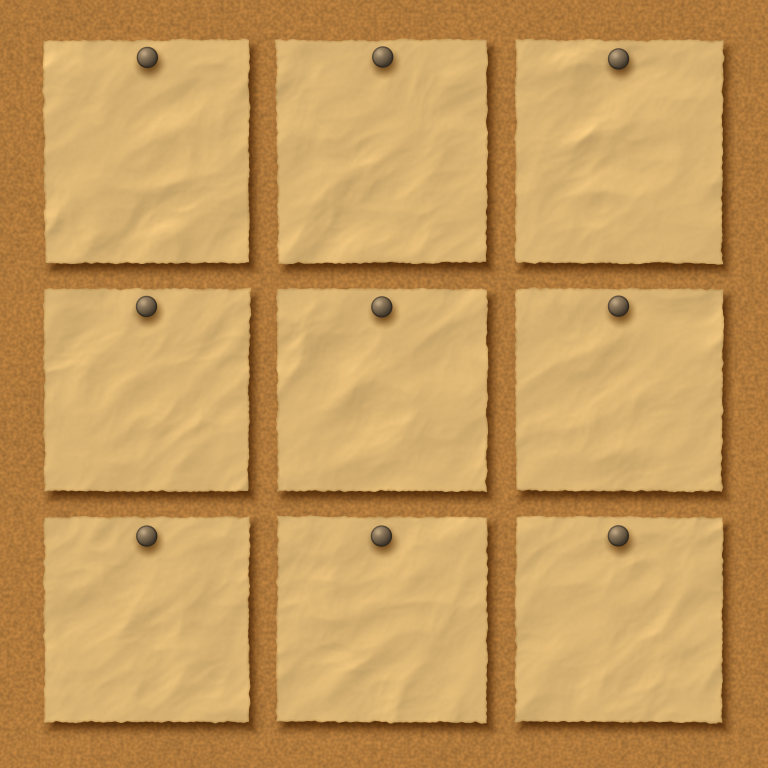
This pattern is drawn by a Shadertoy shader. Its source:

```glsl
// Nine crumpled paper sheets pinned in a three by three grid on a cork board.
// Sheets are rough-edged box distances with soft offset shadows; creases are
// ridged gradient noise lit from the upper left, and pins are shaded spheres.

const vec3 COLUMN_X = vec3(0.191, 0.4975, 0.806);
const vec3 COLUMN_HALF = vec3(0.1335, 0.1367, 0.1348);
const vec3 ROW_Y = vec3(0.1934, 0.4922, 0.8027);
const vec3 ROW_HALF = vec3(0.1335, 0.1318, 0.1452);
const vec3 CORK = vec3(0.685, 0.472, 0.232);
const vec3 PAPER = vec3(0.85, 0.70, 0.448);
const vec3 SHADOW_TINT = vec3(0.52, 0.42, 0.22);
const vec3 PIN_COLOR = vec3(0.53, 0.45, 0.34);
const vec2 SHADOW_SHIFT = vec2(0.007, -0.010);
const vec2 LIGHT_DIR = vec2(-0.6, 0.8);
const float PIN_RADIUS = 0.0138;
const float PIN_DROP = 0.0235;
const float CREASE_STRENGTH = 0.027;
const float CORK_GRAIN = 0.16;

vec2 hash2(vec2 p) {
    vec3 q = fract(p.xyx * vec3(0.1031, 0.1030, 0.0973));
    q += dot(q, q.yzx + 33.33);
    return fract((q.xx + q.yz) * q.zy);
}

float cornerSlope(vec2 cell, vec2 corner, vec2 f) {
    float angle = 6.2832 * hash2(cell + corner).x;
    return dot(vec2(cos(angle), sin(angle)), f - corner);
}

float gradientNoise(vec2 p) {
    vec2 cell = floor(p), f = p - cell;
    vec2 u = f * f * f * (f * (f * 6.0 - 15.0) + 10.0);
    vec2 e = vec2(1.0, 0.0);
    return mix(mix(cornerSlope(cell, e.yy, f), cornerSlope(cell, e.xy, f), u.x),
               mix(cornerSlope(cell, e.yx, f), cornerSlope(cell, e.xx, f), u.x), u.y);
}

float boxDistance(vec2 p, vec2 halfSize) {
    vec2 d = abs(p) - halfSize;
    return length(max(d, 0.0)) + min(max(d.x, d.y), 0.0);
}

// Folded height: softened ridges, stretched along the rising diagonal
float creaseHeight(vec2 p) {
    vec2 q = mat2(0.8, -0.6, 0.6, 0.8) * p;
    q.y *= 1.6;
    q += 0.025 * vec2(gradientNoise(p * 12.0), gradientNoise(p * 12.0 + 31.0));
    float height = 0.0, frequency = 7.0, weight = 1.0;
    for (int i = 0; i < 4; i++) {
        float n = gradientNoise(q * frequency + float(i) * 17.0);
        height -= weight * sqrt(n * n + 0.002) / frequency;
        frequency *= 1.9;
        weight *= 0.62;
    }
    return height;
}

vec3 corkColor(vec2 p) {
    float grain = gradientNoise(p * 230.0) + 0.6 * gradientNoise(p * 110.0 + 9.0);
    float mottle = gradientNoise(p * 6.0) + gradientNoise(p * 28.0);
    return CORK * (1.0 + CORK_GRAIN * grain + 0.025 * mottle);
}

vec3 paperColor(vec2 p, vec2 seed, float d) {
    vec2 q = p + seed * 40.0, e = LIGHT_DIR * 0.0025;
    float slope = (creaseHeight(q - e) - creaseHeight(q + e)) / (2.0 * length(e));
    float strength = CREASE_STRENGTH * (1.0 + 0.9 * gradientNoise(q * 9.0));
    float fiber = 0.012 * gradientNoise(p * 190.0) + 0.014 * gradientNoise(q * 24.0);
    vec3 color = PAPER * (1.0 + strength * slope + fiber);
    // Worn rim, slightly darker toward the edge
    float rim = smoothstep(-0.0035, 0.0, d);
    return color * mix(vec3(1.0), vec3(0.92, 0.89, 0.83), rim);
}

vec3 addPin(vec3 color, vec2 p, float px) {
    float shade = 1.0 - smoothstep(0.3, 1.75, length(p - vec2(0.003, -0.008)) / PIN_RADIUS);
    color *= mix(vec3(1.0), vec3(0.56, 0.46, 0.30), shade);
    vec2 n = p / PIN_RADIUS, glint = n - vec2(-0.3, 0.35);
    float r = length(n);
    vec3 normal = vec3(n, sqrt(max(1.0 - r * r, 0.0)));
    float diffuse = max(dot(normal, normalize(vec3(-0.45, 0.6, 0.8))), 0.0);
    vec3 metal = PIN_COLOR * (0.5 + 0.62 * diffuse);
    metal += vec3(0.16, 0.15, 0.13) * exp(-9.0 * dot(glint, glint));
    metal *= 1.0 - 0.4 * smoothstep(0.78, 1.0, r);
    return mix(color, metal, 1.0 - smoothstep(-px, px, length(p) - PIN_RADIUS));
}

void mainImage(out vec4 fragColor, in vec2 fragCoord) {
    vec2 p = fragCoord / iResolution.y;
    float px = 0.75 / iResolution.y;
    float sheet = 1e3, shadow = 0.0;
    vec2 sheetSeed = vec2(0.0), pin = vec2(1e3);
    float rough = 0.0022 * gradientNoise(p * 48.0) + 0.0019 * gradientNoise(p * 130.0);

    // Nearest sheet and pin, with the darkest shadow
    for (int i = 0; i < 9; i++) {
        int col = i % 3, row = i / 3;
        vec2 seed = hash2(vec2(col, row) + 5.0);
        vec2 halfSize = vec2(COLUMN_HALF[col], ROW_HALF[row]);
        vec2 q = p - vec2(COLUMN_X[col], ROW_Y[row]);
        vec2 pinOffset = q - vec2(0.002, 0.003) * (seed - 0.5) - vec2(0.0, halfSize.y - PIN_DROP);
        if (length(pinOffset) < length(pin)) pin = pinOffset;
        q += 0.012 * (seed.x - 0.5) * vec2(q.y, -q.x);
        q.x *= 1.0 - 0.06 * seed.y * q.y;
        float d = boxDistance(q, halfSize) + rough;
        if (d < sheet) { sheet = d; sheetSeed = seed; }
        float falloff = 1.0 - smoothstep(-0.010, 0.017, boxDistance(q - SHADOW_SHIFT, halfSize));
        shadow = max(shadow, falloff * falloff);
    }

    vec3 color = corkColor(p) * mix(vec3(1.0), SHADOW_TINT, shadow);
    color = mix(color, paperColor(p, sheetSeed, sheet), 1.0 - smoothstep(-px, px, sheet));
    fragColor = vec4(clamp(addPin(color, pin, px), 0.0, 1.0), 1.0);
}
```
